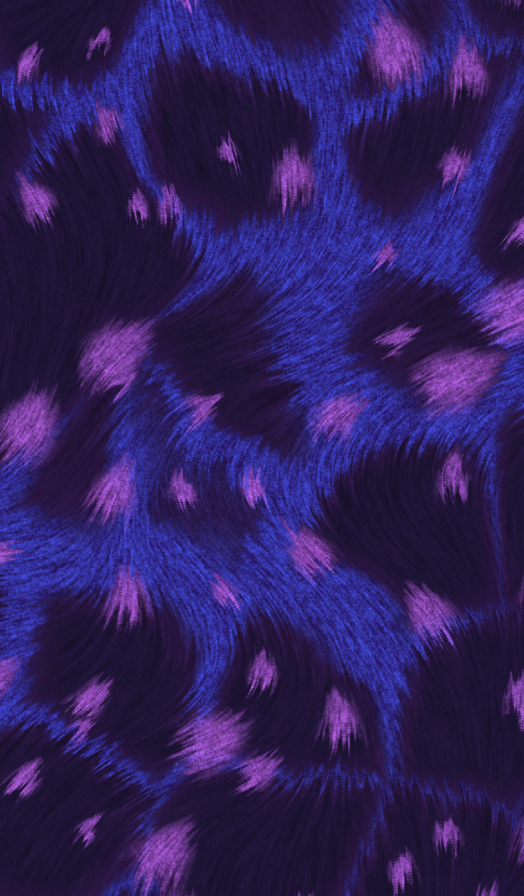
This texture is drawn by a WebGL 2 fragment shader. Its source:

```glsl
#version 300 es
precision highp float;
// Dark violet fur crossed by a loose network of blue bands and flecked with
// pink tufts. Noise is averaged along a curved flow to form the hairs, and
// each hair shifts the colour pattern along itself so that borders fray.

#define HAIR_STEPS 14
#define HAIR_STEP 0.005
#define HAIR_FREQ 265.0
#define CLUMP_FREQ 140.0
#define FRAY 0.07
#define CELL_FREQ 2.9
#define BAND_WIDTH 0.8
#define TUFT_GRID 0.165
#define TUFT_SIZE 0.046
#define TUFT_SHARE 0.62
#define SEED vec2(7.3, 3.6)

uniform vec2 u_resolution;
out vec4 fragColor;

vec2 hash2(vec2 p) {
    vec3 h = fract(p.xyx * vec3(0.1031, 0.1030, 0.0973));
    h += dot(h, h.yzx + 33.33);
    return fract((h.xx + h.yz) * h.zy);
}

float noise(vec2 p) {
    vec2 i = floor(p), f = fract(p);
    f = f * f * (3.0 - 2.0 * f);
    float low = mix(hash2(i).x, hash2(i + vec2(1, 0)).x, f.x);
    float high = mix(hash2(i + vec2(0, 1)).x, hash2(i + vec2(1, 1)).x, f.x);
    return mix(low, high, f.y);
}

// Direction in which the hairs point: mostly downward, swirling slowly
vec2 flow(vec2 p) {
    float angle = -1.95 + 2.5 * (noise(p * 2.6 + 41.0) - 0.5);
    return vec2(cos(angle), sin(angle));
}

// Signed depth inside the blue bands, which follow warped cell borders
float bandDepth(vec2 p) {
    vec2 warp = vec2(noise(p * 5.0 + 11.0), noise(p * 5.0 + 67.0)) - 0.5;
    vec2 g = (p + 0.13 * warp) * CELL_FREQ;
    vec2 cell = floor(g);
    float nearest = 9.0, second = 9.0;
    for (int y = -1; y <= 1; y++)
    for (int x = -1; x <= 1; x++) {
        vec2 id = cell + vec2(x, y);
        float d = length(id + 0.08 + 0.84 * hash2(id + 23.0) - g);
        second = min(second, max(nearest, d));
        nearest = min(nearest, d);
    }
    float width = BAND_WIDTH * (noise(p * 1.9 + 5.0) - 0.28);
    return width - (second - nearest);
}

// Fan shaped tufts, narrow at the root and wide at the tip
float tuftMask(vec2 p) {
    vec2 cell = floor(p / TUFT_GRID);
    float mask = 0.0;
    for (int y = -1; y <= 1; y++)
    for (int x = -1; x <= 1; x++) {
        vec2 id = cell + vec2(x, y);
        vec2 pick = hash2(id + 131.0);
        if (pick.x > TUFT_SHARE) continue;
        vec2 centre = (id + 0.1 + 0.8 * hash2(id + 89.0)) * TUFT_GRID;
        vec2 dir = flow(centre);
        vec2 d = (p - centre) / (TUFT_SIZE * mix(0.6, 1.9, pick.y * pick.y));
        float along = dot(d, dir);
        float across = dot(d, vec2(-dir.y, dir.x));
        across /= max(0.25, 0.72 + 0.35 * along);
        float shape = 1.0 - smoothstep(0.4, 1.2, length(vec2(along, across)));
        mask = max(mask, shape);
    }
    return mask;
}

void main() {
    vec2 p = gl_FragCoord.xy / u_resolution.x + SEED;

    // Walk up the hair, averaging fine strands, clumps and short glints
    vec2 q = p;
    float fine = 0.0, clump = 0.0, glint = 0.0;
    for (int i = 0; i < HAIR_STEPS; i++) {
        float n = noise(q * HAIR_FREQ);
        fine += n;
        clump += noise(q * CLUMP_FREQ + 17.0);
        if (i < 4) glint += n;
        q -= flow(q) * HAIR_STEP;
    }
    float steps = float(HAIR_STEPS);
    fine = clamp(0.5 + 4.0 * (fine / steps - 0.5), 0.0, 1.0);
    clump = clamp(0.5 + 3.2 * (clump / steps - 0.5), 0.0, 1.0);
    glint = 0.5 + 2.3 * (glint / 4.0 - 0.5);
    float grain = noise(p * 290.0 + 53.0);

    // Pattern seen from the root of each hair
    float hair = mix(fine, clump, 0.55);
    vec2 root = p - flow(p) * FRAY * (hair - 0.5);
    float depth = bandDepth(root);
    float blue = smoothstep(-0.02, 0.18, depth);
    float fringe = smoothstep(-0.16, 0.0, depth) * (1.0 - blue);
    float pink = tuftMask(root);

    // Dark coat with a reddish fringe beside the bands
    float coat = 0.4 * fine + 0.35 * clump + 0.25 * grain;
    vec3 color = mix(vec3(0.08, 0.053, 0.15), vec3(0.15, 0.098, 0.26), coat);
    color = mix(color, vec3(0.185, 0.085, 0.27) * (0.7 + 0.6 * coat), 0.6 * fringe);

    // Glittering blue and pink hairs
    float shine = clamp(0.5 * glint + 0.35 * fine + 0.5 * grain - 0.2, 0.0, 1.2);
    vec3 blueHair = mix(vec3(0.15, 0.085, 0.37), vec3(0.245, 0.275, 0.82), shine);
    vec3 pinkHair = mix(vec3(0.39, 0.19, 0.52), vec3(0.73, 0.39, 0.92), shine);
    color = mix(color, blueHair, blue);
    color = mix(color, pinkHair, pink * (0.8 + 0.2 * clump));
    fragColor = vec4(color, 1.0);
}
```
